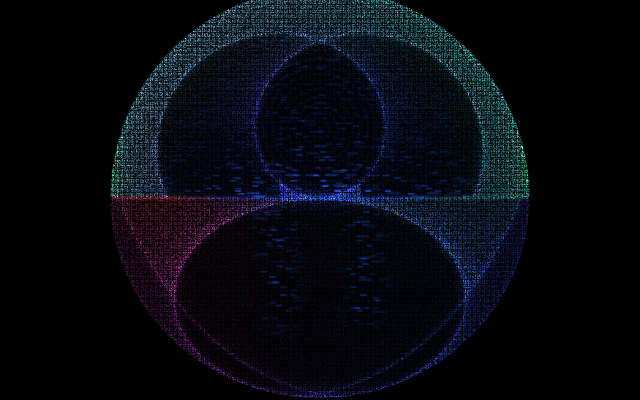
A Shadertoy shader for this background:

```glsl
float hash(vec2 p) {
    vec3 q = fract(vec3(p.xyx) * 0.1031);
    q += dot(q, q.yzx + 33.33);
    return fract((q.x + q.y) * q.z);
}

float ellipse(vec2 p, vec2 center, vec2 radius) {
    return (length((p - center) / radius) - 1.0) * min(radius.x, radius.y);
}

float inside(float d) {
    return 1.0 - smoothstep(-0.003, 0.003, d);
}

// Thin bright line with a soft halo
float glowLine(float d) {
    return exp(-abs(d) * 380.0) + 0.2 * exp(-abs(d) * 60.0);
}

// Upper loop, leaning left; mirror x for its twin
float loopDistance(vec2 p) {
    if (p.x < -0.102) return ellipse(p, vec2(-0.102, 0.119), vec2(0.306, 0.292));
    if (p.y > 0.171) return ellipse(p, vec2(-0.102, 0.171), vec2(0.265, 0.24));
    return ellipse(p, vec2(0.0, 0.171), vec2(0.1625, 0.171));
}

// Lower sweeping arc, negative above it
float arcDistance(vec2 p) {
    float u = (0.083 - p.x) / 0.5875;
    float u2 = u * u;
    float depth = 0.498 * (1.0 - 0.78 * u2 - 0.22 * u2 * u2 * u2);
    float slope = 0.848 * u * (1.56 + 1.32 * u2 * u2);
    return -(p.y + depth) / sqrt(1.0 + slope * slope);
}

// Scattered round points
float pointGrain(vec2 p, float scale) {
    vec2 cell = floor(p * scale);
    vec2 jitter = vec2(hash(cell + 17.0), hash(cell + 71.0)) - 0.5;
    float d = length(fract(p * scale) - 0.5 - 0.4 * jitter);
    return (1.0 - smoothstep(0.15, 0.6, d)) * (0.25 + 1.5 * hash(cell + 300.0));
}

// Short horizontal strokes
float dashes(vec2 p, vec2 size) {
    float row = floor(p.y / size.y);
    float x = p.x / size.x + hash(vec2(row + 400.0, 9.0)) * 8.0;
    float f = fract(x);
    float on = smoothstep(0.74, 0.95, hash(vec2(floor(x) + 200.0, row + 500.0)));
    float ends = smoothstep(0.0, 0.15, f) * (1.0 - smoothstep(0.6, 0.8, f));
    return on * ends * (1.0 - smoothstep(0.2, 0.5, abs(fract(p.y / size.y) - 0.5)));
}

void mainImage(out vec4 fragColor, in vec2 fragCoord) {
    vec2 p = (fragCoord - 0.5 * iResolution.xy) / iResolution.y - vec2(0.0, 0.006);
    vec2 mirrored = vec2(-p.x, p.y);
    float upper = smoothstep(-0.002, 0.002, p.y);
    float side = smoothstep(-0.4, 0.4, p.x);

    float rim = ellipse(p, vec2(0.0), vec2(0.523, p.y > 0.0 ? 0.523 : 0.5));
    float disc = inside(rim);
    float grain = 0.6 * pointGrain(p, 230.0) + 0.5 * pointGrain(p + 3.0, 317.0);
    float rings = 0.8 + 0.3 * sin(length(p - vec2(0.0, 0.171)) * 330.0);

    // Upper half: shell, two dark pockets and the central lens
    float loopA = loopDistance(p);
    float loopB = loopDistance(mirrored);
    float lens = max(loopA, loopB);
    float pockets = inside(min(loopA, loopB));
    float fan = 0.14 + 0.3 * exp(-abs(lens) * 14.0) * smoothstep(0.05, 0.25, p.y);
    float topDensity = mix(0.62 + 0.3 * exp(rim * 25.0), fan, pockets);
    topDensity = mix(topDensity, 0.15 * rings, inside(lens));
    float topLines = 0.6 * (glowLine(loopA) + glowLine(loopB)) + 0.5 * glowLine(rim);
    vec3 topColor = mix(vec3(0.16, 0.3, 0.8), vec3(0.22, 0.6, 0.62),
                        smoothstep(0.25, 0.5, length(p)));
    topColor += vec3(0.12, -0.04, 0.06) * (1.0 - side);
    topColor = mix(topColor, vec3(0.2, 0.85, 0.4),
                   0.7 * exp(-abs(rim) * 45.0) * exp(-abs(p.y - 0.06) * 14.0));

    // Lower half: dark ellipse crossed by two sweeping arcs
    float arcA = arcDistance(p);
    float arcB = arcDistance(mirrored);
    float bowl = inside(max(arcA, arcB));
    float oval = ellipse(p, vec2(0.0, -0.252), vec2(0.365, 0.248));
    float wedge = 0.38 + 0.3 * exp(-abs(oval) * 25.0);
    float lowDensity = mix(mix(0.28, wedge, bowl), mix(0.03, 0.1, bowl), inside(oval));
    float lowLines = 0.6 * glowLine(oval) + 0.45 * (glowLine(arcA) + glowLine(arcB))
                   + 0.4 * glowLine(rim);
    vec3 lowColor = mix(vec3(0.6, 0.17, 0.58), vec3(0.18, 0.32, 0.85), side);
    lowColor = mix(lowColor, vec3(0.25, 0.25, 0.85), 0.7 * exp(-abs(p.x) * 6.0));
    lowColor = mix(lowColor, vec3(0.3, 0.12, 0.7), 0.6 * (1.0 - bowl) * exp(p.y * 6.0));
    lowColor = mix(lowColor, vec3(0.85, 0.24, 0.22),
                   0.8 * exp(-length((p - vec2(-0.41, -0.01)) * vec2(7.0, 9.0))));
    lowColor = mix(lowColor, vec3(0.2, 0.55, 0.65), bowl * side * exp(p.y * 5.0) * 0.7);

    // Grainy fill and edges
    vec3 color = mix(lowColor * (lowDensity + lowLines),
                     topColor * (topDensity + topLines), upper);
    color *= grain * disc * 0.95;

    // Strokes above the horizon and in two lower columns
    float strokes = dashes(p, vec2(0.025, 0.0065)) + 0.7 * dashes(p + 2.0, vec2(0.05, 0.009));
    float topMask = pockets * (0.18 + 0.8 * exp(-p.y * 14.0)) * exp(-abs(p.x) * 3.0);
    topMask += 0.7 * exp(-abs(p.y) * 35.0) * exp(-abs(p.x) * 5.0);
    float lowMask = 0.4 * exp(-pow((abs(p.x) - 0.11) * 18.0, 2.0)) * inside(oval)
                  * smoothstep(-0.4, -0.25, p.y);
    color += vec3(0.08, 0.28, 0.75) * strokes * mix(lowMask, topMask, upper) * disc;

    // Horizon seam, warm at left and green at right
    vec3 seam = mix(vec3(0.8, 0.3, 0.25), vec3(0.1, 0.3, 0.9), smoothstep(-0.4, -0.2, p.x));
    seam = mix(seam, vec3(0.2, 0.65, 0.45), smoothstep(0.15, 0.4, p.x));
    float span = 1.0 - smoothstep(0.515, 0.525, abs(p.x));
    color += seam * span * exp(-abs(p.y) * 420.0) * (0.25 + 0.6 * grain);
    color += vec3(0.04, 0.12, 0.4) * exp(-abs(p.y) * 60.0 - p.x * p.x * 70.0) * grain;

    fragColor = vec4(color, 1.0);
}
```
